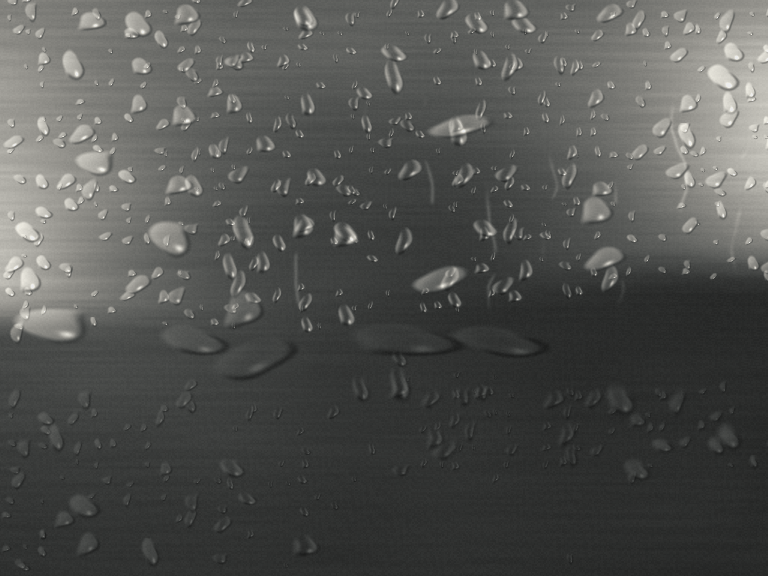
This texture is drawn by a Shadertoy shader. Its source:

```glsl
// Water drops scattered over a brushed steel wall above a dark, wet floor.

float hash(vec2 p) {
    return fract(sin(dot(p, vec2(127.1, 311.7))) * 43758.5453);
}

float noise(vec2 p) {
    vec2 cell = floor(p), f = fract(p);
    f = f * f * (3.0 - 2.0 * f);
    float low = mix(hash(cell), hash(cell + vec2(1, 0)), f.x);
    float high = mix(hash(cell + vec2(0, 1)), hash(cell + vec2(1, 1)), f.x);
    return mix(low, high, f.y);
}

float band(float x, float start, float end, float soft) {
    return smoothstep(start - soft, start + soft, x) * (1.0 - smoothstep(end - soft, end + soft, x));
}

// Height of the fold where the wall meets the floor.
float foldHeight(float x) {
    return mix(0.41, 0.49, smoothstep(0.55, 1.2, x));
}

// Steel lit from both sides, with fine horizontal brushing.
float metalTone(vec2 p, float aspect) {
    float x = p.x / aspect;
    float leftGlow = exp(-pow(max(x, 0.0) / 0.22, 1.3)) * mix(1.0, 0.35, smoothstep(0.62, 1.0, p.y));
    float rightGlow = exp(-pow(max(1.0 - x, 0.0) / 0.19, 1.3)) * exp(-pow((p.y - 0.75) / 0.28, 2.0));
    float topGlow = smoothstep(0.58, 1.0, p.y);
    float wall = 0.2 + 0.5 * leftGlow + 0.48 * rightGlow + 0.16 * topGlow;
    float floorGlow = (1.0 - smoothstep(0.0, 0.75, x)) * smoothstep(0.05, 0.4, p.y);
    float ground = 0.165 + 0.04 * (1.0 - x) + 0.09 * floorGlow;
    float fold = foldHeight(p.x);
    float tone = mix(ground, wall, smoothstep(fold - 0.01, fold + 0.1, p.y));
    float brushed = noise(p * vec2(7.0, 170.0)) - 0.5;
    float stains = noise(p * vec2(5.0, 9.0)) - 0.5;
    return tone * (1.0 + 0.09 * brushed + 0.12 * stains);
}

// Lens-like drop: pale flanks, dark lower rim and a small sparkle.
float addDrop(float tone, vec2 offset, vec2 radius, float seed, float gain, float soft, float central) {
    vec2 q = offset / radius;
    q += 0.22 * sin(q.yx * vec2(2.3, 1.9) + seed * 6.28);
    float r = length(q);
    float edge = soft + 1.0 / (iResolution.y * min(radius.x, radius.y));
    float cover = 1.0 - smoothstep(1.0 - edge, 1.0 + edge, r);
    float flanks = smoothstep(0.1, 0.75, abs(q.x + 0.15));
    float body = mix(0.85 - 0.25 * q.x + 0.15 * q.y, flanks, central * 0.75);
    float rim = smoothstep(0.65, 1.0, r) * smoothstep(-0.4, 0.7, q.x - q.y);
    vec2 spark = q - vec2(0.25, -0.5);
    float shade = tone * 0.78 + gain * body;
    shade *= 1.0 - 0.5 * rim;
    shade += gain * 1.3 * exp(-24.0 * dot(spark, spark)) * (1.0 - soft);
    return mix(tone, shade, cover);
}

// One drop per jittered cell; wall drops are crisp, floor drops dim.
float addScatter(float tone, vec2 p, float size, float density, float seed, float central) {
    vec2 cell = floor(p / size);
    vec2 id = cell + seed * 37.0;
    float chance = hash(id), growth = hash(id + 5.3), stretch = hash(id + 9.1);
    vec2 jitter = vec2(hash(id + 2.7), hash(id + 7.9)) - 0.5;
    vec2 center = (cell + 0.5 + 0.4 * jitter) * size;
    float onWall = step(foldHeight(center.x) + 0.02, center.y);
    float leftPatch = band(center.y, 0.04, 0.31, 0.04) * (1.0 - smoothstep(0.45, 0.65, center.x));
    float slope = 0.31 - 0.05 * center.x;
    float rightPatch = band(center.y, slope - 0.08, slope + 0.07, 0.03) * smoothstep(0.5, 0.8, center.x);
    float present = density * max(onWall, max(0.75 * leftPatch, 1.1 * rightPatch));
    if (chance > present) return tone;
    vec2 radius = size * mix(0.11, 0.26, growth) * vec2(mix(0.65, 1.15, stretch), mix(1.2, 0.75, stretch));
    float gain = mix(0.13, 0.32, onWall) * mix(0.75, 1.15, growth);
    float soft = mix(mix(0.2, 0.5, rightPatch), 0.08, onWall);
    return addDrop(tone, p - center, radius, growth, gain, soft, central);
}

// Thin wandering tracks left by running water.
float addTrails(float tone, vec2 p) {
    for (int i = 0; i < 8; i++) {
        float k = float(i);
        float top = 0.6 + 0.3 * hash(vec2(k, 3.0));
        float x = 0.52 + 0.11 * k + 0.018 * (noise(vec2(p.y * 28.0, k * 7.0)) - 0.5);
        x += 0.035 * (noise(vec2(p.y * 9.0, k * 11.0)) - 0.5);
        float track = exp(-pow((p.x - x) / 0.0035, 2.0));
        float broken = smoothstep(0.35, 0.7, noise(vec2(k * 5.0, p.y * 24.0)));
        tone += 0.11 * track * broken * band(p.y, top - 0.18, top, 0.03);
    }
    return tone;
}

void mainImage(out vec4 fragColor, in vec2 fragCoord) {
    vec2 p = fragCoord / iResolution.y;
    float aspect = iResolution.x / iResolution.y;
    float central = 1.0 - smoothstep(0.15, 0.4, abs(p.x / aspect - 0.53));
    float tone = addTrails(metalTone(p, aspect), p);

    // Scattered drops, from fine beads to larger beads.
    for (int i = 0; i < 4; i++) {
        float k = float(i);
        tone = addScatter(tone, p + vec2(0.0, 0.003 * k), 0.03 + 0.021 * k, 0.3 + 0.07 * k, k + 1.0, central);
    }

    // Largest pools: center and radii.
    vec4 pools[12] = vec4[12](
        vec4(0.10, 0.44, 0.06, 0.03), vec4(0.30, 0.59, 0.034, 0.03),
        vec4(0.17, 0.72, 0.031, 0.021), vec4(0.767, 0.514, 0.042, 0.021),
        vec4(0.42, 0.458, 0.031, 0.03), vec4(0.443, 0.378, 0.062, 0.034),
        vec4(0.694, 0.405, 0.09, 0.027), vec4(0.868, 0.406, 0.072, 0.024),
        vec4(0.333, 0.406, 0.052, 0.024), vec4(1.033, 0.63, 0.026, 0.023),
        vec4(0.80, 0.78, 0.048, 0.018), vec4(1.05, 0.549, 0.031, 0.019));
    for (int i = 0; i < 12; i++) {
        vec4 pool = pools[i];
        float lit = smoothstep(0.4, 0.52, pool.y + 0.1 * (1.0 - smoothstep(0.1, 0.45, pool.x)));
        tone = addDrop(tone, p - pool.xy, pool.zw, hash(pool.xy), mix(0.09, 0.32, lit), 0.12, 0.3 * central);
    }

    // Film grain and a cool-to-warm grey tint.
    tone += 0.025 * (hash(floor(p * 384.0)) - 0.5);
    vec3 tint = mix(vec3(0.98, 1.01, 0.99), vec3(1.01, 1.0, 0.96), smoothstep(0.2, 0.6, tone));
    fragColor = vec4(clamp(tone * tint, 0.0, 0.93), 1.0);
}
```
